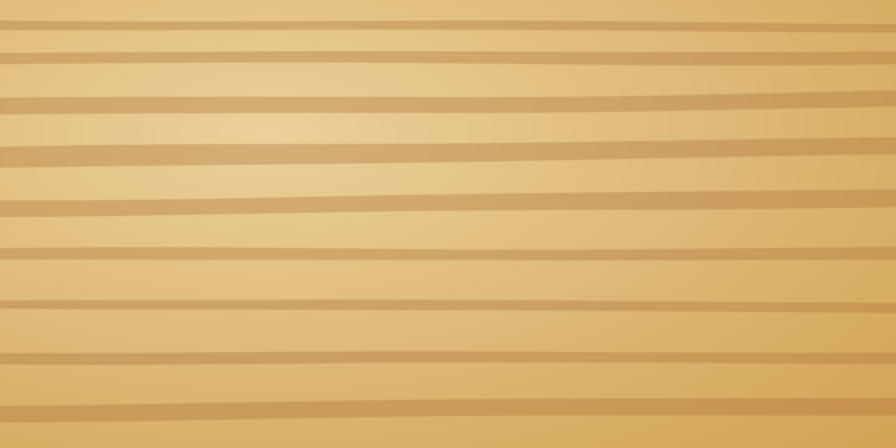
Give the GLSL for this texture, as a Shadertoy shader.

```glsl
// Flat, stylised wood: long tapering grain bands over a warm radial glow.
// Each band has an upper and a lower edge, bent separately by slow gradient
// noise, and is laid as a translucent brown over the glowing base.

const vec3 GLOW_COLOR = vec3(0.922, 0.816, 0.606);
const vec3 RIM_COLOR = vec3(0.820, 0.635, 0.325);
const vec3 GRAIN_COLOR = vec3(0.670, 0.440, 0.215);
const float GRAIN_OPACITY = 0.35;

const vec2 GLOW_CENTER = vec2(0.30, 0.70);  // fraction of the canvas

const int BAND_COUNT = 9;
const float TOP_MARGIN = 0.057;      // top band below the upper border
const float BAND_SPACING = 0.107;
const float UPPER_CROWDING = 0.040;  // pulls the upper bands closer together
const float MEAN_WIDTH = 0.0315;
const float WIDTH_SWING = 0.011;
const float MEAN_SLOPE = 0.012;
const float SLOPE_SWING = 0.020;
const float BANDS_PER_CYCLE = 6.0;   // rhythm of thin and thick bands
const float WAVE_FREQUENCY = 1.3;
const float CENTER_WAVE = 0.016;
const float EDGE_WAVE = 0.012;
const float EDGE_SOFTNESS = 0.0028;

const float PI = 3.14159;

float hash(float n) {
    return fract(sin(n * 127.1 + 3.7) * 4375.85);
}

// One-dimensional gradient noise; each seed gives an independent curve.
float gradientNoise(float x, float seed) {
    x += 10.0 * hash(seed);
    float cell = floor(x);
    float f = x - cell;
    float left = 2.0 * hash(cell + seed * 17.3) - 1.0;
    float right = 2.0 * hash(cell + 1.0 + seed * 17.3) - 1.0;
    float blend = f * f * f * (f * (f * 6.0 - 15.0) + 10.0);
    return mix(left * f, right * (f - 1.0), blend);
}

// Coverage of one grain band, counted from the top.
float grainBand(vec2 uv, float index, float softness) {
    float rhythm = cos(2.0 * PI * index / BANDS_PER_CYCLE);
    float depth = index / float(BAND_COUNT - 1);
    float center = 1.0 - TOP_MARGIN - BAND_SPACING * index
                 + UPPER_CROWDING * sin(PI * sqrt(depth));
    center += (MEAN_SLOPE - SLOPE_SWING * rhythm) * (uv.x - 0.5);

    float x = uv.x * WAVE_FREQUENCY;
    float seed = index * 3.0 + 1.0;
    center += CENTER_WAVE * gradientNoise(x, seed);

    float halfWidth = 0.5 * (MEAN_WIDTH - WIDTH_SWING * rhythm);
    float upper = center + halfWidth + EDGE_WAVE * gradientNoise(x, seed + 1.0);
    float lower = center - halfWidth + EDGE_WAVE * gradientNoise(x, seed + 2.0);
    float inside = min(upper - uv.y, uv.y - lower);
    return smoothstep(-softness, softness, inside);
}

void mainImage(out vec4 fragColor, in vec2 fragCoord) {
    vec2 uv = fragCoord / iResolution.xy;
    float softness = max(EDGE_SOFTNESS, 0.7 / iResolution.y);

    // Elliptical glow
    float glowDistance = length(uv - GLOW_CENTER);
    vec3 color = mix(GLOW_COLOR, RIM_COLOR, min(glowDistance, 1.0));

    // Grain
    float grain = 0.0;
    for (int i = 0; i < BAND_COUNT; i++) {
        grain = max(grain, grainBand(uv, float(i), softness));
    }
    color = mix(color, GRAIN_COLOR, GRAIN_OPACITY * grain);

    fragColor = vec4(color, 1.0);
}
```
